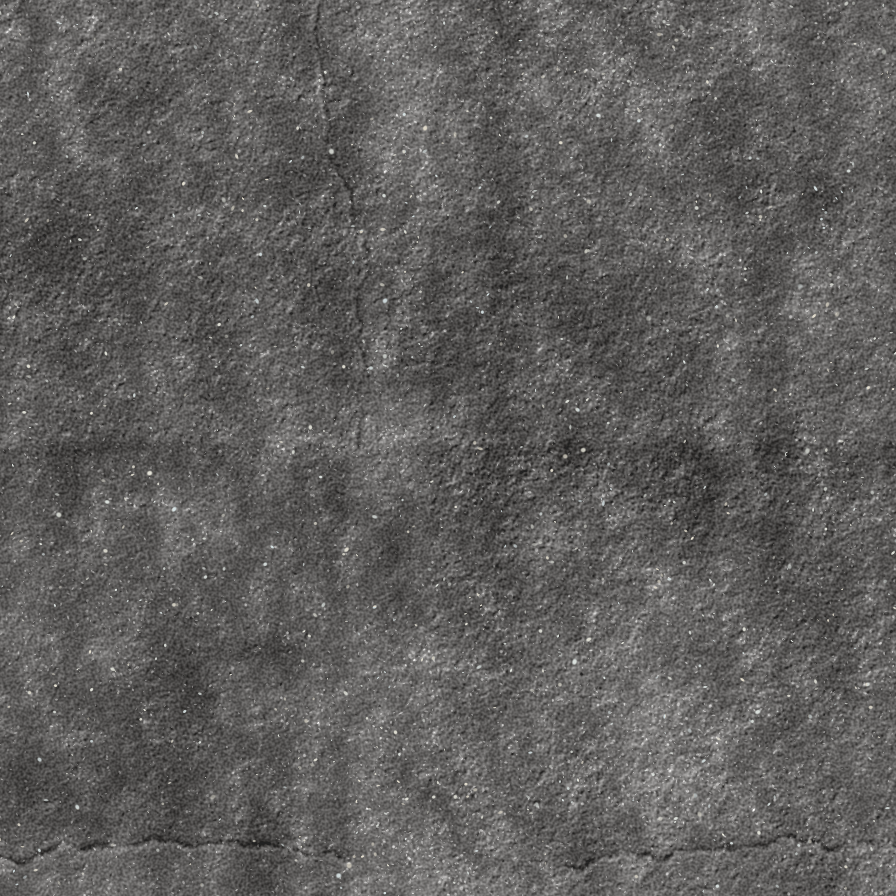
This texture is drawn by a three.js fragment shader. Its source:

```glsl
// Weathered dark concrete: sooty blocks with rough grain, pale dust, chips and cracks.
varying vec2 vUv;

const vec3 CONCRETE = vec3(0.363, 0.357, 0.352);
const vec3 CHIP_COOL = vec3(0.84, 0.89, 0.90);
const vec3 CHIP_WARM = vec3(0.92, 0.89, 0.82);
const vec2 LIGHT_STEP = vec2(-0.0016, 0.0022);
const mat2 TURN = mat2(0.8, 0.6, -0.6, 0.8);
const float RELIEF = 0.155;
const float FINE_GRAIN = 0.115;
const float STAIN = 0.205;
const float STREAK = 0.045;
const float DUST = 0.27;
const float PITS = 0.13;
const float SEAM_Y = 0.505;
const float SEAM_X_TOP = 0.48;
const float SEAM_X_LOW = 0.39;
const float TAU = 6.28318;

float hash(vec2 p) {
  vec3 q = fract(p.xyx * 0.1031);
  q += dot(q, q.yzx + 33.33);
  return fract((q.x + q.y) * q.z);
}

float cornerSlope(vec2 cell, vec2 corner, vec2 f) {
  float a = TAU * hash(cell + corner);
  return dot(vec2(cos(a), sin(a)), f - corner);
}

float gradientNoise(vec2 p) {
  vec2 c = floor(p), f = fract(p);
  vec2 u = f * f * f * (f * (f * 6.0 - 15.0) + 10.0);
  vec2 e = vec2(0.0, 1.0);
  return 1.5 * mix(mix(cornerSlope(c, e.xx, f), cornerSlope(c, e.yx, f), u.x),
                   mix(cornerSlope(c, e.xy, f), cornerSlope(c, e.yy, f), u.x), u.y);
}

float fbm(vec2 p) {
  float sum = 0.0, amp = 0.5;
  for (int i = 0; i < 5; i++) {
    sum += amp * gradientNoise(p);
    p = 2.0 * TURN * p + 7.3;
    amp *= 0.55;
  }
  return sum;
}

// Octaves turned against each other so that no lattice shows
float grainHeight(vec2 p) {
  float h = 0.0, amp = 0.85;
  p = TURN * p * 71.0 + 60.0;
  for (int i = 0; i < 3; i++) {
    h += amp * gradientNoise(p);
    p = 1.83 * TURN * p + 5.7;
    amp *= 0.8;
  }
  return h;
}

float blot(vec2 p, vec2 center, vec2 radius) {
  vec2 d = (p - center) / radius;
  return exp(-dot(d, d));
}

// Scattered slivers, one candidate per cell; density is the share of cells filled.
float flecks(vec2 p, float cells, float density, float radius) {
  p = TURN * p * cells + 200.0;
  vec2 c = floor(p);
  vec2 jitter = vec2(hash(c + 11.0), hash(c + 37.0)) - 0.5;
  vec2 d = fract(p) - 0.5 - 0.4 * jitter;
  float a = TAU * hash(c + 71.0);
  d = mat2(cos(a), sin(a), -sin(a), cos(a)) * d;
  d.y *= 1.0 + 1.2 * hash(c + 53.0);
  float r = radius * (0.45 + 0.55 * hash(c + 97.0));
  return step(hash(c), density) * (0.45 + 0.55 * hash(c + 23.0))
    * (1.0 - smoothstep(0.4 * r, 1.2 * r, length(d)));
}

// Dark groove with a lit lip, from a signed distance.
float crackShade(float d, float width) {
  float groove = exp(-pow(abs(d / width), 2.0));
  float lip = exp(-pow(abs(d / width + 2.2), 2.0));
  return 0.09 * lip - 0.17 * groove;
}

void main() {
  vec2 p = vUv;
  float cloud = fbm(p * vec2(5.0, 3.5) + 2.0);
  float mottle = fbm(p * vec2(17.0, 13.0) + 19.0);
  float clumps = fbm(p * 43.0 + 31.0);
  float upper = smoothstep(SEAM_Y - 0.005, SEAM_Y + 0.005, p.y + 0.01 * mottle);
  float rightTop = smoothstep(SEAM_X_TOP - 0.006, SEAM_X_TOP + 0.006, p.x + 0.008 * clumps);
  float rightLow = smoothstep(SEAM_X_LOW - 0.003, SEAM_X_LOW + 0.003, p.x);

  // Broad stains, rain streaks and the soot under the horizontal seam
  float tone = STAIN * (0.55 * cloud + 0.5 * mottle + 0.35 * clumps);
  tone += STREAK * gradientNoise(vec2(p.x * 19.0, p.y * 2.2) + 3.0);
  float strip = smoothstep(0.39, 0.43, p.x) * (1.0 - rightTop);
  tone += upper * 0.05 * strip + (1.0 - upper) * 0.035 * (rightLow - 0.4);
  float sootSide = 0.3 + 0.7 * max(rightTop, 1.0 - smoothstep(0.08, 0.11, p.x));
  tone -= (1.0 - upper) * 0.09 * sootSide * exp(-max(SEAM_Y - p.y, 0.0) / 0.075);
  tone -= 0.05 * blot(p, vec2(0.64, 0.66), vec2(0.17, 0.14));
  tone -= 0.07 * blot(p, vec2(0.285, 0.275), vec2(0.035, 0.018));
  tone -= 0.06 * blot(p, vec2(0.82, 0.285), vec2(0.022, 0.045));
  tone -= 0.045 * blot(p, vec2(0.375, 0.41), vec2(0.014, 0.1));

  // Pale powder gathers in patches
  float powder = blot(p, vec2(0.66, 0.96), vec2(0.16, 0.12))
    + blot(p, vec2(0.47, 0.10), vec2(0.13, 0.14)) + 0.8 * blot(p, vec2(0.79, 0.17), vec2(0.13, 0.08))
    + 0.5 * upper * strip + 0.6 * blot(p, vec2(0.98, 0.46), vec2(0.1, 0.06));
  powder = clamp(0.6 * powder + 0.9 * mottle + 0.6 * clumps + 0.4 * cloud, 0.0, 1.0);
  tone += 0.045 * powder;

  // Lit grain in clumps, calmer on the smooth lower left block
  float rough = mix(mix(0.65, 1.0, rightTop), 0.95, upper) + 0.7 * mottle + 0.9 * clumps;
  rough += 0.4 * rightTop * blot(p, vec2(0.6, 0.47), vec2(0.22, 0.05));
  rough = max(rough, 0.35);
  float relief = grainHeight(p) - grainHeight(p + LIGHT_STEP);
  tone += RELIEF * rough * relief * (0.6 + 0.5 * abs(relief));
  tone += FINE_GRAIN * gradientNoise(TURN * TURN * p * 317.0 + 400.0);
  tone -= PITS * flecks(p + 0.73, 127.0, 0.12 * rough, 0.33);

  // Ragged cracks along the foot and down the upper left block
  float ragged = 0.004 * clumps;
  float footY = 0.047 + 0.014 * cos(TAU * (p.x - 0.2) / 0.7) + 0.018 * fbm(vec2(p.x * 21.0, 4.0)) + ragged;
  float foot = 1.0 - smoothstep(0.385, 0.395, p.x) + smoothstep(0.58, 0.66, p.x);
  float gap = smoothstep(-0.35, 0.2, gradientNoise(vec2(p.x * 33.0, 9.0)));
  tone += foot * (0.45 + 0.55 * gap) * crackShade(p.y - footY, 0.0017 + 0.0014 * gap);
  tone += 0.03 * (1.0 - smoothstep(-0.004, 0.004, p.y - footY));
  float fallX = 0.36 + 0.045 * (1.0 - smoothstep(0.72, 0.88, p.y)) + 0.025 * fbm(vec2(8.0, p.y * 13.0)) + ragged;
  float broken = 0.35 + 0.65 * smoothstep(-0.2, 0.3, gradientNoise(vec2(3.0, p.y * 15.0)) + 0.1);
  tone += 0.8 * upper * broken * crackShade(p.x - fallX, 0.0024);

  // Dust specks and bright chips
  float dust = flecks(p, 181.0, 0.08 + 0.38 * powder, 0.42) + flecks(p + 0.43, 139.0, 0.06 + 0.27 * powder, 0.36);
  tone += DUST * dust;
  float chip = flecks(p + 0.31, 61.0, 0.05 + 0.07 * powder, 0.23);
  chip = max(chip, flecks(p + 0.17, 113.0, 0.035 + 0.07 * powder, 0.31));
  vec3 chipColor = mix(CHIP_COOL, CHIP_WARM, hash(floor(p * 31.0)));
  vec3 color = max(CONCRETE + tone, vec3(0.13));
  gl_FragColor = vec4(mix(color, chipColor, chip), 1.0);
}
```
